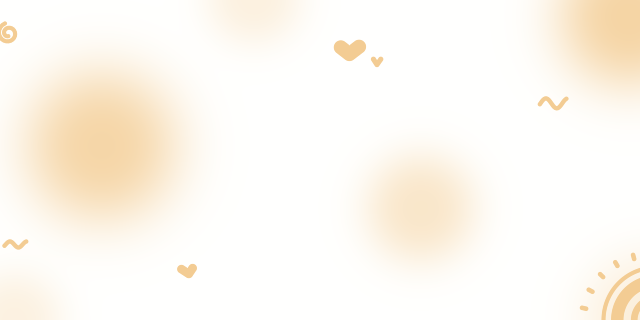
This background is drawn by a WebGL 2 fragment shader. Its source:

```glsl
#version 300 es
precision highp float;
// Soft honey-coloured glows on warm white, with small hand-drawn doodles:
// hearts, squiggles, a curl and a corner sun, all built from distance
// functions. Coordinates run 0..100 up the canvas height.
uniform vec2 u_resolution;
out vec4 fragColor;

const float TAU = 6.2831853;
const vec3 PAPER = vec3(1.0, 1.0, 0.995);
const vec3 HONEY = vec3(0.953, 0.80, 0.575);

// Rounded falloff with a broad core and a faint tail
float glow(vec2 p, vec2 center, float radius, float strength) {
  return strength * exp(-pow(length(p - center) / radius, 2.8));
}

float segment(vec2 p, vec2 a, vec2 b) {
  vec2 ab = b - a;
  return length(p - a - ab * clamp(dot(p - a, ab) / dot(ab, ab), 0.0, 1.0));
}

// Two capsules that share a tip
float heart(vec2 p, vec2 leftLobe, vec2 rightLobe, vec2 tip, float radius) {
  return min(segment(p, leftLobe, tip), segment(p, rightLobe, tip)) - radius;
}

// Cosine stroke with one crest at crestX
float squiggle(vec2 p, vec2 start, float span, float crestX, float wavelength, float amplitude) {
  const int STEPS = 24;
  float d = 1e3;
  vec2 previous = vec2(0.0);
  for (int i = 0; i <= STEPS; i++) {
    float x = start.x + span * float(i) / float(STEPS);
    vec2 point = vec2(x, start.y + amplitude * cos(TAU * (x - crestX) / wavelength));
    if (i > 0) d = min(d, segment(p, previous, point));
    previous = point;
  }
  return d - 0.68;
}

// Spiral stroke that winds inward
float curl(vec2 p, vec2 center, float outerRadius, float innerRadius) {
  const int STEPS = 32;
  float d = 1e3;
  vec2 previous = vec2(0.0);
  for (int i = 0; i <= STEPS; i++) {
    float t = float(i) / float(STEPS);
    float angle = mix(1.9, 11.0, t);
    vec2 point = center + mix(outerRadius, innerRadius, t) * vec2(cos(angle), sin(angle));
    if (i > 0) d = min(d, segment(p, previous, point));
    previous = point;
  }
  return d - 0.65;
}

float ring(vec2 p, vec2 center, float radius, float halfWidth) {
  return abs(length(p - center) - radius) - halfWidth;
}

// Short rounded dashes fanned around the sun
float rays(vec2 p, vec2 center, float radius) {
  float d = 1e3;
  for (int i = 0; i < 5; i++) {
    float angle = 0.22 + 0.274 * float(i);
    vec2 direction = vec2(-cos(angle), sin(angle));
    vec2 inner = center + direction * (radius - 0.65);
    d = min(d, segment(p, inner, inner + direction * 1.3));
  }
  return d - 0.72;
}

float sun(vec2 p, vec2 center) {
  float d = ring(p, center, 16.4, 0.65);
  d = min(d, ring(p, center, 12.1, 1.95));
  d = min(d, ring(p, center, 6.8, 1.05));
  return min(d, rays(p, center + vec2(-1.6, -1.0), 21.4));
}

void main() {
  float unit = 100.0 / u_resolution.y;
  vec2 p = gl_FragCoord.xy * unit;

  // Glows
  float warmth = glow(p, vec2(31.8, 54.4), 24.5, 0.80);
  warmth += glow(p, vec2(196.6, 94.8), 23.0, 0.83);
  warmth += glow(p, vec2(131.5, 34.9), 17.5, 0.48);
  warmth += glow(p, vec2(79.4, 101.0), 15.5, 0.28);
  warmth += glow(p, vec2(4.5, 0.0), 15.5, 0.27);
  warmth += glow(p, vec2(203.0, 0.0), 21.0, 0.32);
  vec3 color = mix(PAPER, HONEY, min(warmth, 1.0));

  // Doodles
  float d = heart(p, vec2(106.5, 85.2), vec2(112.2, 85.4), vec2(109.2, 83.1), 2.2);
  d = min(d, heart(p, vec2(116.7, 81.5), vec2(119.0, 81.5), vec2(117.8, 79.8), 0.8));
  d = min(d, heart(p, vec2(56.7, 15.9), vec2(60.2, 16.2), vec2(59.0, 14.4), 1.35));
  d = min(d, squiggle(p, vec2(168.7, 67.7), 8.3, 170.6, 6.8, 1.55));
  d = min(d, squiggle(p, vec2(1.4, 23.6), 6.8, 3.1, 5.3, 0.95));
  d = min(d, curl(p, vec2(2.6, 89.6), 3.25, 0.9));
  d = min(d, sun(p, vec2(205.0, 0.0)));
  color = mix(color, HONEY, 1.0 - smoothstep(-0.6 * unit, 0.6 * unit, d));

  fragColor = vec4(color, 1.0);
}
```
